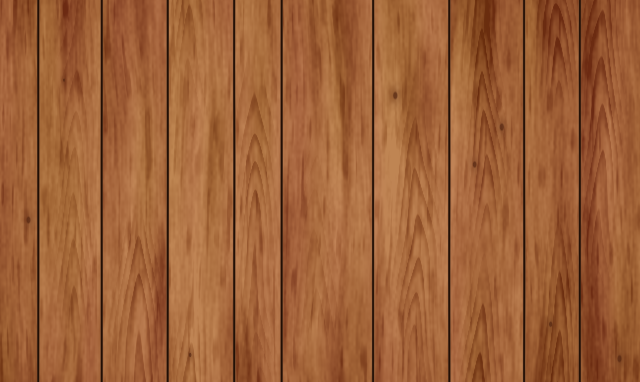
Write a Shadertoy shader that draws this texture.

```glsl
// Ten upright brown timber planks of uneven width with dark seams, flame grain and small knots.

const float SEAMS[9] = float[9](.060, .159, .262, .366, .440, .583, .702, .819, .906);

float hash(vec2 p) {
    return fract(sin(dot(p, vec2(127.1, 311.7))) * 43758.5453);
}

float noise(vec2 p) {
    vec2 i = floor(p), f = fract(p);
    f = f * f * (3.0 - 2.0 * f);
    return mix(mix(hash(i), hash(i + vec2(1, 0)), f.x),
               mix(hash(i + vec2(0, 1)), hash(i + vec2(1, 1)), f.x), f.y);
}

// Long vertical fibres, from broad bands down to fine threads; centred on zero
float fibres(vec2 p) {
    float sum = 0.0, weight = 0.5;
    vec2 scale = vec2(22.0, 1.8);
    for (int i = 0; i < 4; i++) {
        sum += weight * (noise(p * scale + float(i) * 19.7) - 0.5);
        scale *= vec2(2.2, 2.3);
        weight *= 0.84;
    }
    return sum;
}

// Nested pointed arches with thin dark lines, present along parts of a plank
float flames(vec2 p, float centre, float id) {
    float dx = p.x - centre + 0.02 * (noise(vec2(p.x * 14.0, p.y * 6.0) + id * 5.3) - 0.5);
    float rise = p.y + 8.0 * sqrt(dx * dx + 0.00003);
    float ring = fract(rise * 13.0 + 1.6 * noise(p * vec2(24, 6) + id * 9.1));
    float line = smoothstep(0.35, 0.88, ring) * smoothstep(1.0, 0.92, ring);
    float presence = smoothstep(0.32, 0.65, noise(vec2(id * 7.37, p.y * 4.5 + id * 2.3)));
    return line * presence * exp(-dx * dx / 0.0007);
}

// Up to two small oval knots per plank
float knots(vec2 p, float left, float right, float id) {
    float dark = 0.0;
    for (int i = 0; i < 2; i++) {
        vec2 seed = vec2(id, float(i) * 3.7 + 1.0);
        vec2 centre = vec2(mix(left, right, 0.2 + 0.6 * hash(seed)), 0.6 * hash(seed + 11.3));
        float radius = 0.0014 + 0.0018 * hash(seed + 23.9);
        float d = length((p - centre) * vec2(1.0, 0.6)) / radius;
        float shade = smoothstep(1.5, 0.4, d) + 0.3 * exp(-d * d * 0.12);
        dark = max(dark, shade * step(0.5, hash(seed + 41.1)));
    }
    return min(dark, 1.0);
}

void mainImage(out vec4 fragColor, in vec2 fragCoord) {
    vec2 p = fragCoord / iResolution.x;
    vec2 uv = fragCoord / iResolution.xy;
    float pixel = 1.0 / iResolution.x;

    // Plank index, its two sides and the distance to the closest seam
    float id = 0.0, left = 0.0, right = 1.0, seamDist = 1.0;
    for (int i = 0; i < 9; i++) {
        float seam = SEAMS[i] + 0.0005 * (noise(vec2(float(i) * 8.3, p.y * 6.0)) - 0.5);
        seamDist = min(seamDist, abs(p.x - seam));
        if (p.x > seam) {
            id += 1.0;
            left = seam;
        } else {
            right = min(right, seam);
        }
    }

    // Each plank gets its own gently bent grain
    vec2 q = p + vec2(id * 3.17, id * 5.71);
    q.x += 0.016 * (noise(q * vec2(11, 5)) - 0.5);
    float centre = mix(left, right, 0.3 + 0.4 * hash(vec2(id, 3.0)));

    // Tone: 0 is dark wood, 0.5 middle, 1 light wood
    float tone = 0.74 + 0.85 * fibres(q) + 0.12 * (hash(vec2(id, 8.0)) - 0.5);

    // Blotches, brown stains, short pores and rough surface
    tone += 0.40 * (noise(q * vec2(13, 3.5) + 13.0) - 0.5);
    tone -= 0.50 * smoothstep(0.60, 0.92, noise(q * vec2(44, 3.2) + 31.0));
    tone -= 0.42 * smoothstep(0.64, 0.90, noise(q * vec2(190, 17) + 57.0));
    tone += 0.30 * (noise(q * vec2(330, 38) + 91.0) - 0.5);
    tone += 0.20 * (noise(p * vec2(260, 150)) - 0.5);
    tone -= 0.62 * flames(p, centre, id);

    // Paler worn middle, darker borders
    vec2 fromMiddle = uv - 0.5;
    tone += 0.26 - 1.35 * dot(fromMiddle, fromMiddle);

    vec3 darkWood = vec3(0.54, 0.29, 0.15);
    vec3 midWood = vec3(0.64, 0.39, 0.22);
    vec3 lightWood = vec3(0.72, 0.48, 0.30);
    vec3 col = tone < 0.5 ? mix(darkWood, midWood, max(tone * 2.0, -1.2))
                          : mix(midWood, lightWood, min(tone * 2.0 - 1.0, 1.4));

    // Patches of rosy and golden tint
    float tint = noise(q * vec2(32, 4) + 77.0) - 0.5;
    col += tint * vec3(0.01, -0.02, 0.025);

    col = mix(col, vec3(0.33, 0.15, 0.07), 0.75 * knots(p, left, right, id));

    // Rounded plank edges, then the gap between planks
    col = mix(col, vec3(0.43, 0.28, 0.18), 0.6 * smoothstep(0.0030, 0.0016, seamDist));
    col = mix(col, vec3(0.25, 0.14, 0.08), smoothstep(0.0015 + pixel * 0.5, 0.0010, seamDist));
    col = mix(col, vec3(0.13, 0.06, 0.02), smoothstep(0.0006 + pixel * 0.5, 0.0003, seamDist));

    fragColor = vec4(col, 1.0);
}
```
